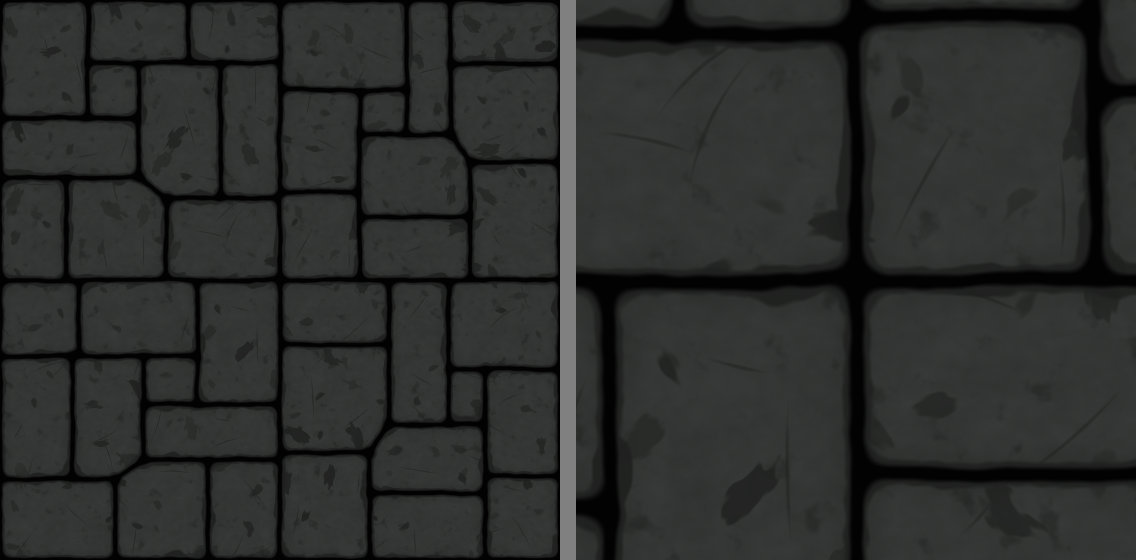
Left: the whole. Right: its middle third, enlarged.
Reproduce this texture procedurally as a Shadertoy shader.

```glsl
// Dark flagstone paving: four blocks of interlocking slabs, each block being one
// layout of joint segments that is turned, jittered and blended into a distance.
// Gradient noise wobbles the joints, mottles the stone and frays the chips.

vec2 hash2(vec2 p) {
    vec3 q = fract(p.xyx * vec3(0.1031, 0.1030, 0.0973));
    q += dot(q, q.yzx + 33.33);
    return fract((q.xx + q.yz) * q.zy);
}

float corner(vec2 cell, vec2 f, vec2 o) {
    return dot(hash2(cell + o) * 2.0 - 1.0, f - o);
}

// Gradient noise, roughly -0.7 to 0.7
float noise(vec2 p) {
    vec2 i = floor(p), f = p - i;
    vec2 u = f * f * f * (f * (f * 6.0 - 15.0) + 10.0);
    return mix(mix(corner(i, f, vec2(0, 0)), corner(i, f, vec2(1, 0)), u.x),
               mix(corner(i, f, vec2(0, 1)), corner(i, f, vec2(1, 1)), u.x), u.y);
}

float fbm(vec2 p) {
    float sum = 0.0, amp = 1.0;
    for (int i = 0; i < 4; i++) {
        sum += amp * noise(p);
        p = mat2(1.6, 1.2, -1.2, 1.6) * p + 7.3;
        amp *= 0.55;
    }
    return sum;
}

// Smooth minimum: rounds the corners of the slabs
float blend(float a, float b) {
    float k = 0.032, h = max(k - abs(a - b), 0.0);
    return min(a, b) - h * h / (4.0 * k);
}

// Segment that stops just short of its ends, so T-joints do not bulge
float segment(vec2 p, vec2 a, vec2 b) {
    vec2 trim = normalize(b - a) * 0.013;
    a += trim;
    b -= trim;
    float t = clamp(dot(p - a, b - a) / dot(b - a, b - a), 0.0, 1.0);
    return length(p - a - t * (b - a));
}

// Distance to the nearest joint, in canvas units
float joints(vec2 p) {
    vec2 block = mod(floor(p * 2.0), 2.0), q = fract(p * 2.0);
    vec2 edge = 0.5 - abs(q - 0.5);
    float d = blend(edge.x, edge.y);

    // Turn the layout differently in each block
    if (block.x > 0.5) q = q.yx;
    if (block.y < 0.5) q.x = 1.0 - q.x;
    if (block.x > 0.5 && block.y > 0.5) q = 1.0 - q;

    vec2 a = 0.08 * (hash2(block + 3.7) - 0.5);
    vec2 b = 0.08 * (hash2(block + 9.1) - 0.5);
    vec2 c = 0.08 * (hash2(block + 5.3) - 0.5);
    float left = 0.30 + a.x, top = 0.75 + a.y, shelf = 0.57 + c.x;
    float mid = 0.49 + b.x, low = 0.365 + b.y;
    float upper = 0.68 + c.y, inner = 0.78 - c.y, foot = 0.25 - a.x;
    vec2 kink = vec2(mid + 0.10, low - 0.07);
    vec4 lines[11] = vec4[11](
        vec4(left, 1.0, left, shelf), vec4(left, top, 1.0, top),
        vec4(upper, 1.0, upper, top), vec4(0.0, shelf, mid, shelf),
        vec4(mid, top, mid, low), vec4(inner, top, inner, kink.y),
        vec4(0.0, low, mid, low), vec4(mid, low, kink),
        vec4(kink, 1.0, kink.y), vec4(foot, low, foot, 0.0),
        vec4(kink, kink.x, 0.0));
    for (int i = 0; i < 11; i++) d = blend(d, segment(q, lines[i].xy, lines[i].zw));
    return d * 0.5;
}

// Ragged chips and thin scratches, one per cell of a jittered grid
float chips(vec2 p, float count, bool scratch) {
    float cover = 0.0;
    vec2 home = floor(p * count);
    for (int y = -1; y <= 1; y++)
    for (int x = -1; x <= 1; x++) {
        vec2 cell = home + vec2(x, y) + (scratch ? 71.0 : 0.0);
        vec2 place = hash2(cell + 0.5), kind = hash2(cell + 40.2);
        vec2 q = p - (home + vec2(x, y) + place) / count;
        float angle = 6.2832 * kind.x, s = sin(angle), co = cos(angle);
        q = mat2(co, s, -s, co) * q;
        q.y += 9.0 * q.x * q.x * (place.x - 0.5);
        vec2 size = scratch ? vec2(0.012 + 0.02 * kind.y, 0.0011)
                            : mix(vec2(0.008, 0.004), vec2(0.024, 0.012), kind.y * kind.y);
        float ragged = noise(q * vec2(65.0, 190.0) + cell * 3.1) + noise(q * 70.0 + cell);
        float r = length(q / size) + (scratch ? 0.3 : 0.75) * ragged;
        float soft = scratch ? 0.6 : 0.0016 / size.y;
        float mark = 1.0 - smoothstep(1.0 - soft, 1.0 + soft, r);
        cover = max(cover, mark * (scratch ? 0.55 : 0.4 + 0.6 * place.y));
    }
    return cover;
}

void mainImage(out vec4 fragColor, in vec2 fragCoord) {
    vec2 p = fragCoord / iResolution.xy;
    vec2 wobble = 0.0045 * vec2(noise(p * 15.0), noise(p * 15.0 + 31.0))
                + 0.0016 * vec2(noise(p * 55.0 + 5.0), noise(p * 55.0 + 63.0));
    float d = joints(p + wobble);

    // Mottled stone face
    float cloud = fbm(p * 26.0), grain = fbm(p * vec2(75.0, 95.0) + 17.0);
    vec3 color = vec3(0.202, 0.212, 0.205) * (1.0 + 0.07 * cloud + 0.06 * grain);
    color *= 1.0 - 0.2 * smoothstep(0.2, 0.65, fbm(p * 38.0 + 90.0));

    // Chips and scratches
    float worn = max(chips(p, 13.0, false), chips(p, 10.0, true));
    color = mix(color, vec3(0.122, 0.127, 0.122), 0.9 * worn);

    // Uneven dark rim, then the black joint
    float rim = 0.0075 + 0.020 * max(noise(p * 21.0 + 8.0) - 0.08, 0.0) + 0.003 * noise(p * 80.0);
    color *= mix(0.9, 1.0, smoothstep(0.0, 0.025, d));
    color = mix(color, vec3(0.115, 0.12, 0.115), 0.85 * (1.0 - smoothstep(rim - 0.0015, rim + 0.0018, d)));
    color = mix(vec3(0.008), color, smoothstep(0.0022, 0.0062, d + 0.001 * noise(p * 40.0)));
    fragColor = vec4(color, 1.0);
}
```
